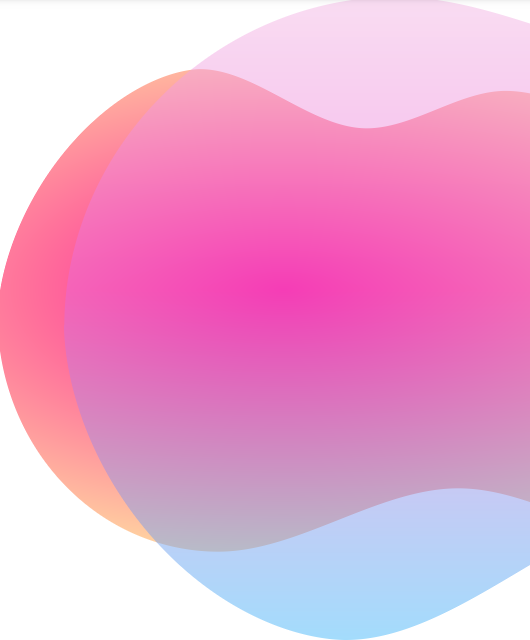
This background is drawn by a Shadertoy shader. Its source:

```glsl
// Two overlapping translucent blobs: a pink-to-peach glow under a pink-to-blue veil.

// Colours
const vec3 PAPER = vec3(1.0);
const vec3 GLOW_CORE = vec3(1.0, 0.08, 0.59);
const vec3 GLOW_RIM = vec3(1.0, 0.855, 0.63);
const vec3 VEIL_TOP = vec3(0.953, 0.725, 0.898);
const vec3 VEIL_MIDDLE = vec3(0.922, 0.396, 0.835);
const vec3 VEIL_BOTTOM = vec3(0.278, 0.725, 0.976);

// Layout, in canvas heights from the lower left
const vec2 GLOW_CENTRE = vec2(0.443, 0.548);
const vec2 GLOW_RADII = vec2(0.86, 0.43);
const float VEIL_ALPHA = 0.5;
const float SHADOW_DEPTH = 0.004;
const float SHADOW_STRENGTH = 0.07;

// Approximate distance to a superellipse, used for the rounded left sides
float roundedCap(vec2 p, vec2 centre, vec2 radii, float power) {
    vec2 q = pow(abs(p - centre) / radii, vec2(power));
    return (q.x + q.y - 1.0) * radii.y / power;
}

// Height of a smooth slope from one crest or trough to the next
float slope(float x, vec2 start, vec2 end) {
    return mix(start.y, end.y, smoothstep(start.x, end.x, x));
}

// Wavy blob below: negative inside
float glowShape(vec2 p) {
    const vec2 TOP = vec2(0.3125, 0.508);
    const vec2 BASE = vec2(0.341, 0.508);
    if (p.y > TOP.y) {
        if (p.x < TOP.x) return roundedCap(p, TOP, vec2(0.316, 0.384), 1.71);
        const vec2 DIP = vec2(0.573, 0.7995);
        const vec2 CREST = vec2(0.79, 0.858);
        float height = slope(p.x, vec2(TOP.x, 0.892), DIP);
        if (p.x > DIP.x) height = slope(p.x, DIP, CREST);
        if (p.x > CREST.x) height = slope(p.x, CREST, vec2(1.03, 0.80));
        return p.y - height;
    }
    if (p.x < BASE.x) return roundedCap(p, BASE, vec2(0.345, 0.37), 2.0);
    const vec2 RISE = vec2(0.716, 0.237);
    float floorHeight = p.x < RISE.x
        ? slope(p.x, vec2(BASE.x, 0.138), RISE)
        : slope(p.x, RISE, vec2(1.091, 0.137));
    return floorHeight - p.y;
}

// Large blob above: negative inside
float veilShape(vec2 p) {
    const vec2 TOP = vec2(0.6185, 0.492);
    const vec2 BASE = vec2(0.54, 0.492);
    if (p.y > TOP.y) {
        if (p.x < TOP.x) return roundedCap(p, TOP, vec2(0.518, 0.513), 1.96);
        return p.y - slope(p.x, vec2(TOP.x, 1.005), vec2(1.1185, 0.895));
    }
    if (p.x < BASE.x) return roundedCap(p, BASE, vec2(0.44, 0.492), 1.8);
    return slope(p.x, vec2(BASE.x, 0.0), vec2(1.087, 0.217)) - p.y;
}

// Antialiased fill of a signed shape
float fill(float distance) {
    return clamp(0.5 - distance * iResolution.y, 0.0, 1.0);
}

void mainImage(out vec4 fragColor, in vec2 fragCoord) {
    vec2 p = fragCoord / iResolution.y;

    // Radial glow
    float radius = length((p - GLOW_CENTRE) / GLOW_RADII);
    vec3 glow = mix(GLOW_CORE, GLOW_RIM, min(radius, 1.0));
    vec3 colour = mix(PAPER, glow, fill(glowShape(p)));

    // Vertical three-stop veil
    vec3 veil = p.y > GLOW_CENTRE.y
        ? mix(VEIL_MIDDLE, VEIL_TOP, (p.y - GLOW_CENTRE.y) / (1.0 - GLOW_CENTRE.y))
        : mix(VEIL_BOTTOM, VEIL_MIDDLE, p.y / GLOW_CENTRE.y);
    colour = mix(colour, veil, VEIL_ALPHA * fill(veilShape(p)));

    // Faint shadow along the top border
    colour *= 1.0 - SHADOW_STRENGTH * exp((p.y - 1.0) / SHADOW_DEPTH);

    fragColor = vec4(colour, 1.0);
}
```
